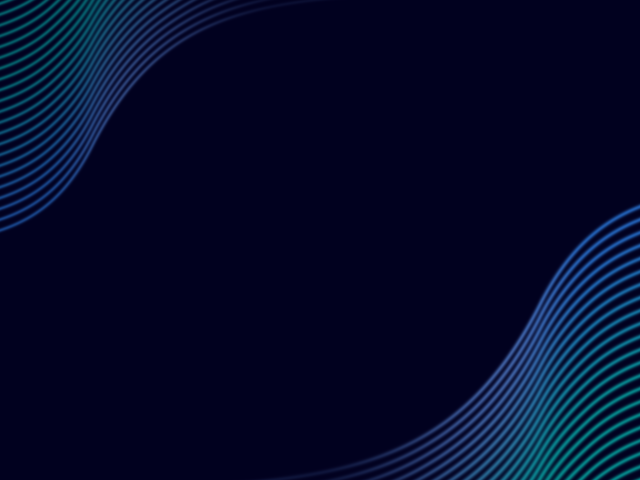
Reproduce this background procedurally as a Shadertoy shader.

```glsl
// Two bundles of glowing blue-to-teal wave lines in opposite corners of a deep navy field.

const vec3 NAVY       = vec3(0.005, 0.003, 0.122);
const vec3 BLUE       = vec3(0.13, 0.37, 0.70);
const vec3 TEAL       = vec3(0.02, 0.53, 0.54);
const vec3 PERIWINKLE = vec3(0.25, 0.38, 0.64);

// Wave shape, in canvas heights
const float STEEPNESS    = 1.96;   // slope at the bend
const float NEAR_RISE    = 0.255;  // climb from the bend toward the side edge
const float FAR_RISE     = 0.39;   // drop from the bend toward the middle
const float LINE_SPACING = 0.0271;
const float FAR_SPACING  = 0.78;   // relative spacing on the far side
const float LINE_RADIUS  = 0.0047; // soft half width

// Bend position measured from each bundle's corner, with its size and strength
const vec2  LOWER_BEND = vec2(0.208, 0.366);
const vec2  UPPER_BEND = vec2(0.192, 0.304);
const float UPPER_SCALE   = 0.83;
const float LOWER_OPACITY = 0.96;
const float UPPER_OPACITY = 0.68;

// Paints one bundle; q grows inward from its corner, in canvas heights.
vec3 paintBundle(vec3 base, vec2 q, vec2 bend, float scale, float opacity) {
    vec2 p = (q - bend) / scale;

    // Outer S curve: two exponential arms joined at the bend
    float arm   = abs(p.x);
    float rise  = p.x < 0.0 ? NEAR_RISE : FAR_RISE;
    float decay = exp(-STEEPNESS * arm / rise);
    float curve = -sign(p.x) * rise * (1.0 - decay);
    float slope = STEEPNESS * decay;
    float depth = curve - p.y;

    // Shifted copies of the curve, measured across their direction
    float spacing = LINE_SPACING * mix(1.0, FAR_SPACING, smoothstep(-0.1, 0.25, p.x));
    float nearest = floor(depth / spacing + 0.5);
    float coverage = 0.0;
    for (int i = -1; i <= 1; i++) {
        float index = nearest + float(i);
        float gap = (depth - index * spacing) / sqrt(1.0 + slope * slope);
        float glow = exp(-gap * gap / (LINE_RADIUS * LINE_RADIUS));
        coverage += index > -0.5 ? glow : 0.0;
    }

    // Teal deepens away from the outer line; the far tail fades out
    vec3 outer = mix(BLUE, PERIWINKLE, smoothstep(-0.12, 0.08, p.x));
    vec3 tint = mix(outer, TEAL, smoothstep(0.02, 0.42, depth));
    float fade = mix(1.0, 0.2, smoothstep(0.02, 0.48, p.x));
    return mix(base, tint, min(coverage, 1.0) * fade * opacity);
}

void mainImage(out vec4 fragColor, in vec2 fragCoord) {
    vec2 canvas = iResolution.xy / iResolution.y;
    vec2 p = fragCoord / iResolution.y;

    vec2 fromLowerRight = vec2(canvas.x - p.x, p.y);
    vec2 fromUpperLeft  = vec2(p.x, canvas.y - p.y);

    vec3 color = NAVY;
    color = paintBundle(color, fromLowerRight, LOWER_BEND, 1.0, LOWER_OPACITY);
    color = paintBundle(color, fromUpperLeft, UPPER_BEND, UPPER_SCALE, UPPER_OPACITY);

    fragColor = vec4(color, 1.0);
}
```
